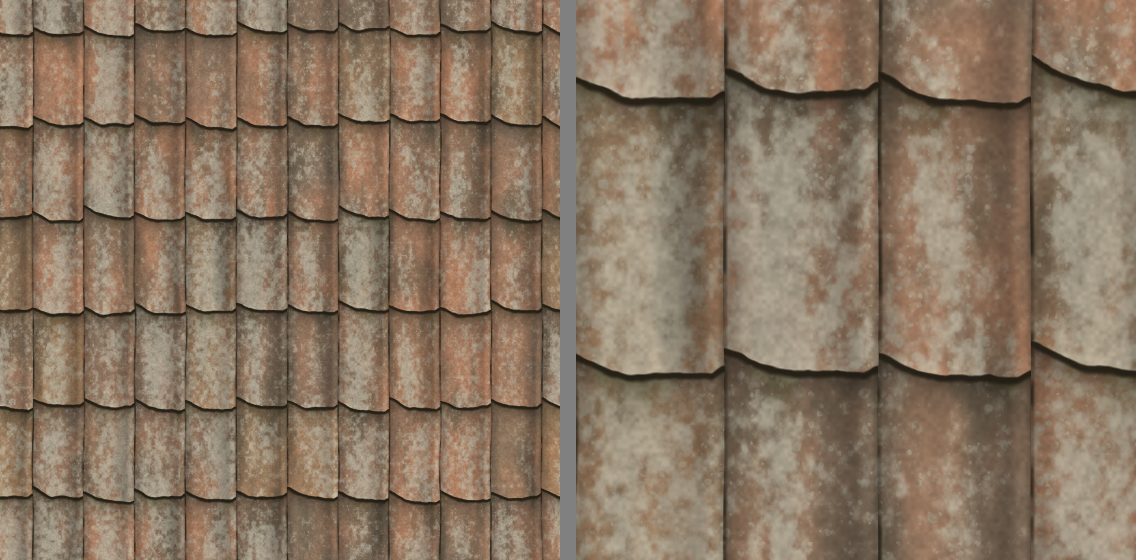
Left, the full canvas; right, a detail of the centre.
A WebGL 1 fragment shader for this texture:

```glsl
precision highp float;
// Weathered clay roof tiles in overlapping rows, with lichen, dirt and dark gaps.
uniform vec2 u_resolution;

const vec2 COUNT = vec2(11.0, 6.0);      // tiles across and down
const vec2 OFFSET = vec2(0.645, 0.64);   // grid shift, in tiles
const float CORNER_LIFT = 0.10;          // rise of the lower edge at its left corner
const float EDGE_JITTER = 0.07;          // height variation of the lower edges
const float GAP_WIDTH = 0.028;           // dark line under an edge, in tile heights
const float SEAM_WIDTH = 0.030;          // dark line between columns, in tile widths
const vec2 LICHEN_CENTRE = vec2(0.38, 0.45);
const float LICHEN_SPREAD = 0.17;

const vec3 RUST = vec3(0.68, 0.49, 0.375);
const vec3 BROWN = vec3(0.515, 0.435, 0.36);
const vec3 OCHRE = vec3(0.65, 0.51, 0.36);
const vec3 LICHEN = vec3(0.655, 0.64, 0.575);
const vec3 DIRT = vec3(0.385, 0.35, 0.285);
const vec3 MOSS = vec3(0.42, 0.39, 0.20);
const vec3 GAP = vec3(0.13, 0.11, 0.075);

float hash(vec2 p) {
  vec3 q = fract(p.xyx * 0.1031);
  q += dot(q, q.yzx + 33.33);
  return fract((q.x + q.y) * q.z);
}

float tileHash(vec2 id, float salt) {
  return hash(mod(id, COUNT) + salt * 17.0);
}

// Value noise that wraps over the unit square; freq holds whole numbers.
float noise(vec2 p, vec2 freq) {
  vec2 x = p * freq;
  vec2 i = floor(x);
  vec2 f = fract(x);
  f = f * f * (3.0 - 2.0 * f);
  vec2 a = mod(i, freq);
  vec2 b = mod(i + 1.0, freq);
  return mix(mix(hash(a), hash(vec2(b.x, a.y)), f.x),
             mix(hash(vec2(a.x, b.y)), hash(b), f.x), f.y);
}

float fbm(vec2 p, vec2 freq) {
  float sum = 0.0;
  float amp = 0.533;
  for (int i = 0; i < 4; i++) {
    sum += amp * noise(p, freq);
    freq *= 2.0;
    amp *= 0.5;
  }
  return sum;
}

// Round lichen spots, one per cell, many of them empty.
float spots(vec2 p, float cells) {
  vec2 x = p * cells;
  vec2 id = mod(floor(x), cells);
  float radius = 0.36 * pow(hash(id + 5.0), 2.5);
  vec2 centre = 0.37 + 0.26 * vec2(hash(id + 11.0), hash(id + 23.0));
  float d = length(fract(x) - centre) + 0.25 * (noise(p, vec2(cells * 4.0)) - 0.5);
  return 1.0 - smoothstep(radius - 0.12, radius + 0.06, d);
}

// Height of a tile's lower edge above its grid line.
float edgeLift(vec2 id, float u, float chip) {
  float rise = CORNER_LIFT * (1.0 - smoothstep(-0.12, 0.42, u));
  float roundCorner = 0.025 * smoothstep(0.90, 1.0, u);
  float tilt = 0.10 * (tileHash(id, 1.0) - 0.6) * (u - 0.5);
  float rowShift = 0.06 * (tileHash(vec2(0.0, id.y), 2.0) - 0.5);
  return rise + roundCorner + tilt + rowShift
       + EDGE_JITTER * (tileHash(id, 3.0) - 0.5) + 0.04 * (chip - 0.5);
}

void main() {
  vec2 p = gl_FragCoord.xy / u_resolution;
  float soft = 1.2 * COUNT.x / u_resolution.x;

  // Tile under this point: id, place across (u), height above its edge, depth below the next
  vec2 g = p * COUNT - OFFSET;
  g.x += 0.04 * (noise(p, vec2(11.0, 12.0)) - 0.5);
  float chip = fbm(p, vec2(44.0));
  float u = fract(g.x);
  vec2 id = vec2(floor(g.x), floor(g.y + 0.25));
  if (g.y < id.y + edgeLift(id, u, chip)) id.y -= 1.0;
  float above = g.y - id.y - edgeLift(id, u, chip);
  vec2 upper = id + vec2(0.0, 1.0);
  float below = upper.y + edgeLift(upper, u, chip) - g.y;

  // Fired clay, different on every tile
  float streak = fbm(p, vec2(44.0, 9.0));
  float blotch = fbm(p + 0.37, vec2(24.0, 14.0));
  float speck = fbm(p, vec2(150.0, 120.0));
  float grain = noise(p, vec2(384.0));
  float warmth = tileHash(id, 4.0) * 0.75 + 1.5 * (blotch - 0.5) + 0.15;
  vec3 col = mix(BROWN, RUST, clamp(warmth, 0.0, 1.0));
  col = mix(col, OCHRE, 0.6 * smoothstep(0.72, 1.0, tileHash(id, 5.0)));
  float grime = 0.5 * smoothstep(0.48, 0.78, fbm(p + 0.61, vec2(33.0, 9.0)));
  grime += 0.5 * smoothstep(0.45, 0.0, below) * blotch;
  col = mix(col, DIRT, clamp(grime, 0.0, 0.8));

  // Lichen smears along the middle of the tile, and scattered spots
  float offCentre = (u - 0.32 - 0.4 * tileHash(id, 6.0)) / 0.28;
  float band = exp(-offCentre * offCentre) * smoothstep(0.0, 0.4, below);
  vec2 away = (p - LICHEN_CENTRE) / LICHEN_SPREAD;
  float growth = 0.40 * (tileHash(id, 7.0) - 0.55) + 0.30 * exp(-dot(away, away))
               + 0.36 * band + 0.8 * (streak - 0.5) + 1.0 * (speck - 0.5);
  float smear = 0.74 * smoothstep(0.0, 0.56, growth);
  float dots = max(spots(p, 96.0), spots(p + 0.43, 170.0));
  dots *= 0.65 * smoothstep(-0.20, 0.20, growth);
  col = mix(col, LICHEN, max(smear, dots));
  col *= 0.94 + 0.12 * grain + 0.22 * (speck - 0.5);

  // Curved cross section: shaded flanks and a raised right rim
  float curve = mix(0.80, 1.03, smoothstep(0.0, 0.24, u));
  curve *= 1.0 - (0.10 + 0.22 * tileHash(id, 8.0)) * smoothstep(0.50, 0.86, u);
  curve += 0.17 * smoothstep(0.84, 0.93, u) * (1.0 - smoothstep(0.95, 1.0, u));
  col *= curve * (1.0 + 0.08 * exp(-above * 22.0));

  // Shadow and moss below the row above, then the dark gaps
  col = mix(col, MOSS, 0.6 * exp(-below * 16.0) * smoothstep(0.45, 0.7, streak));
  col *= 1.0 - 0.45 * exp(-below * 14.0);
  float gap = 1.0 - smoothstep(GAP_WIDTH * 0.4, GAP_WIDTH + soft * 0.5, below);
  gap = max(gap, 1.0 - smoothstep(0.0, 0.006 + soft * 0.4, above));
  float seam = 1.0 - smoothstep(0.004, SEAM_WIDTH + soft * 0.3, u);
  seam = max(seam, 1.0 - smoothstep(0.0, 0.006 + soft * 0.4, 1.0 - u));
  seam *= 0.30 + 0.50 * smoothstep(0.38, 0.65, chip);
  gl_FragColor = vec4(mix(col, GAP, max(gap * 0.9, seam)), 1.0);
}
```
